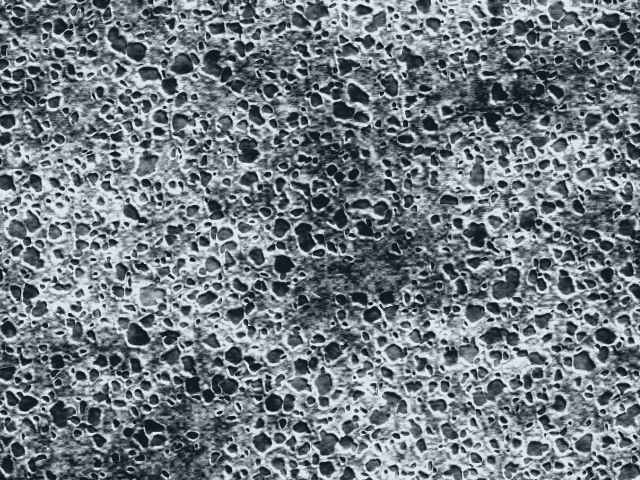
A WebGL 2 fragment shader for this texture:

```glsl
#version 300 es
precision highp float;

#define CRATER_CELL 0.046
#define PIT_CELL 0.026
#define GRAIN_FREQ vec2(125.0, 190.0)
#define GRAIN_AMOUNT 1.25
#define BOWL_DARKNESS 0.36
#define RIM_BRIGHTNESS 0.34
#define LIGHT_STEP vec2(0.0025, 0.0055)
#define LIGHT_AMOUNT 0.26
#define TONE_LOW -0.74
#define TONE_HIGH 0.84
#define SLATE vec3(0.07, 0.10, 0.13)
#define CHALK vec3(0.87, 0.90, 0.94)

uniform vec2 u_resolution;
out vec4 fragColor;

float hash(vec2 p) {
  return fract(sin(dot(p, vec2(127.1, 311.7))) * 43758.5453);
}

float noise(vec2 p) {
  vec2 cell = floor(p), f = fract(p);
  f = f * f * (3.0 - 2.0 * f);
  return mix(mix(hash(cell), hash(cell + vec2(1, 0)), f.x),
             mix(hash(cell + vec2(0, 1)), hash(cell + vec2(1, 1)), f.x), f.y);
}

// Two octaves, centred on zero
float roughness(vec2 p) {
  return 0.65 * noise(p) + 0.35 * noise(p * 2.1 + 17.3) - 0.5;
}

mat2 rotation(float angle) {
  float c = cos(angle), s = sin(angle);
  return mat2(c, s, -s, c);
}

// Signed distance, in cells, to the nearest scattered oval
float craterDistance(vec2 p, float density, float seed) {
  vec2 base = floor(p);
  float nearest = 1.0;
  for (int y = -1; y <= 1; y++) {
    for (int x = -1; x <= 1; x++) {
      vec2 cell = base + vec2(x, y);
      vec2 key = cell + seed;
      if (hash(key + 5.7) > density) continue;
      vec2 centre = cell + 0.12 + 0.76 * vec2(hash(key), hash(key + 31.4));
      vec2 q = rotation(6.283 * hash(key + 11.9)) * (p - centre);
      q.x *= mix(0.72, 1.1, hash(key + 23.1));
      float size = hash(key + 47.3);
      nearest = min(nearest, length(q) - mix(0.17, 0.42, size * size));
    }
  }
  return nearest;
}

// x: raised rim, y: sunken bowl
vec2 craterProfile(float d) {
  float bowl = 1.0 - smoothstep(-0.09, 0.05, d);
  float ring = (d - 0.09) / 0.11;
  return vec2(exp(-ring * ring), bowl);
}

// x: rim, y: bowl, with both crater sizes merged
vec2 craters(vec2 p, float density) {
  vec2 wobble = vec2(noise(p * 55.0), noise(p * 55.0 + 71.0)) - 0.5;
  vec2 q = p + 0.013 * wobble;
  vec2 large = craterProfile(craterDistance(q / CRATER_CELL, density, 3.0));
  vec2 small = craterProfile(craterDistance(q / PIT_CELL, density * 0.75, 91.0));
  vec2 merged = max(large, small * vec2(0.75, 0.85));
  merged.x *= 1.0 - merged.y;
  return merged;
}

void main() {
  vec2 p = gl_FragCoord.xy / u_resolution.y;
  vec2 brushed = rotation(-0.06) * p;

  // Broad worn patches govern both coating and crater density
  float patches = roughness(brushed * vec2(2.6, 5.2) + 8.0);
  float density = clamp(0.72 + 1.1 * patches, 0.3, 0.95);

  // Relief here and one step toward the light
  vec2 here = craters(p, density);
  vec2 lightward = craters(p + LIGHT_STEP, density);
  float lumps = roughness(p * 34.0);
  float lumpsLightward = roughness((p + LIGHT_STEP) * 34.0);
  float slope = (here.x - here.y) - (lightward.x - lightward.y)
              + 1.2 * (lumps - lumpsLightward);

  // Fine chalky grain and faint brushed streaks
  float grain = roughness(brushed * GRAIN_FREQ);
  float streaks = noise(brushed * vec2(11.0, 210.0)) - 0.5;
  float exposed = 1.0 - 0.6 * here.y;

  float coating = 0.85 * patches + 0.8 * lumps
                + RIM_BRIGHTNESS * here.x - BOWL_DARKNESS * here.y
                + LIGHT_AMOUNT * slope
                + exposed * (GRAIN_AMOUNT * grain + 0.22 * streaks);

  float tone = smoothstep(TONE_LOW, TONE_HIGH, coating);
  fragColor = vec4(mix(SLATE, CHALK, tone), 1.0);
}
```
